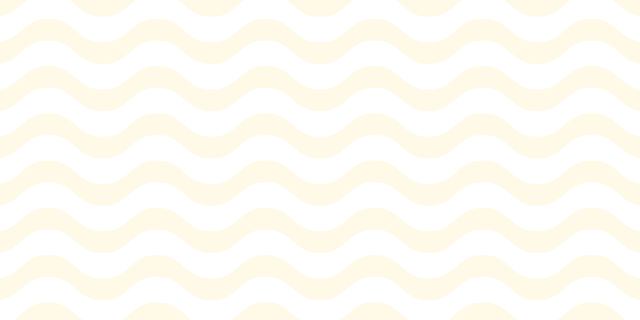
This pattern is drawn by a WebGL 1 fragment shader. Its source:

```glsl
precision highp float;
// Horizontal wavy stripes in pale cream on white, stacked at an even pitch.
// Each stripe follows a cosine with a touch of third harmonic, which flattens
// the crests and steepens the flanks; mod-style repeats stack the rows.

uniform vec2 u_resolution;

const float TAU = 6.2831853;

// Lengths are in units of the canvas height.
const float WAVE_LENGTH = 0.3396;   // crest to crest
const float AMPLITUDE   = 0.0366;   // centre line to crest
const float FLATTEN     = 0.06;     // share of third harmonic
const float ROW_PITCH   = 0.1477;   // stripe to stripe
const float STRIPE      = 0.0682;   // vertical stripe thickness
const float ROW_OFFSET  = 0.51;     // stripe position, in rows above centre

const vec3 PAPER = vec3(1.0);
const vec3 CREAM = vec3(1.0, 0.976, 0.91);

// Height of the wave (x) and its slope (y); a trough lies at x = 0.
vec2 waveAndSlope(float x) {
  float k = TAU / WAVE_LENGTH;
  float a = k * x;
  float scale = AMPLITUDE / (1.0 - FLATTEN);
  float height = FLATTEN * cos(3.0 * a) - cos(a);
  float slope = k * (sin(a) - 3.0 * FLATTEN * sin(3.0 * a));
  return scale * vec2(height, slope);
}

void main() {
  float pixel = 1.0 / u_resolution.y;
  vec2 p = (gl_FragCoord.xy - 0.5 * u_resolution) * pixel;

  // Straighten the wave, then fold every row onto one stripe.
  vec2 wave = waveAndSlope(p.x);
  float row = (p.y - wave.x) / ROW_PITCH - ROW_OFFSET;
  float fromCentre = abs(fract(row + 0.5) - 0.5) * ROW_PITCH;

  // Dividing by the slope length turns vertical offset into true distance.
  float edge = (fromCentre - 0.5 * STRIPE) / length(vec2(1.0, wave.y));
  float cover = clamp(0.5 - edge / pixel, 0.0, 1.0);

  gl_FragColor = vec4(mix(PAPER, CREAM, cover), 1.0);
}
```
